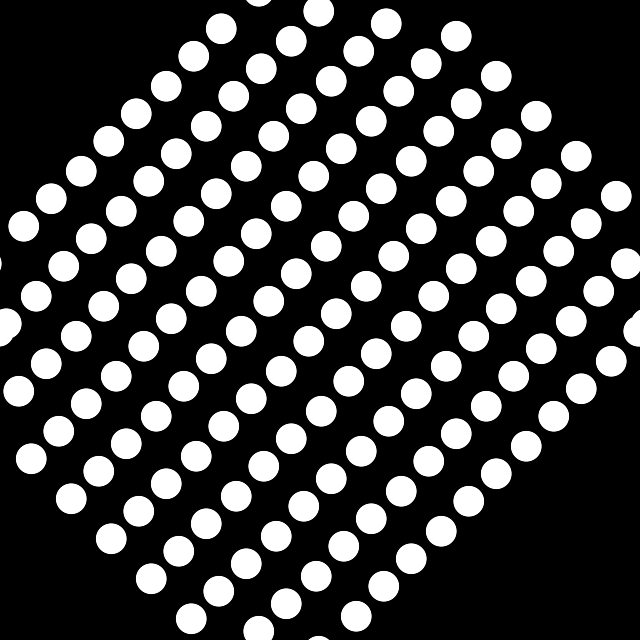
This pattern is drawn by a WebGL 2 fragment shader. Its source:

```glsl
#version 300 es
precision highp float;
// White dots on black: a rectangular lattice turned by 45 degrees.
// Dots centred outside the unit square are dropped; the others wrap
// around its borders. Centres snap to a fine grid before drawing.

#define GRID 256.0                    // snapping cells per canvas side
#define ROWS 10
#define DOTS_PER_ROW 16
#define FIRST_DOT vec2(-36.17, 119.53) // in grid cells
#define DOT_STEP 11.3137              // per axis, along a row
#define ROW_STEP 16.0                 // per axis, between rows
#define DOT_RADIUS 6.15               // in grid cells

uniform vec2 u_resolution;
out vec4 fragColor;

// Lattice position of a dot, in grid cells
vec2 latticePoint(int row, int dot_) {
    return FIRST_DOT
         + float(dot_) * DOT_STEP * vec2(1.0, 1.0)
         + float(row) * ROW_STEP * vec2(1.0, -1.0);
}

bool insideCanvas(vec2 cell) {
    return all(greaterThanEqual(cell, vec2(0.0)))
        && all(lessThanEqual(cell, vec2(GRID - 1.0)));
}

// Shortest distance on the unit torus
float wrappedDistance(vec2 a, vec2 b) {
    vec2 d = a - b;
    return length(d - floor(d + 0.5));
}

// Signed distance to the nearest dot, in canvas units
float dotField(vec2 uv) {
    float nearest = 1.0;
    for (int row = 0; row < ROWS; row++) {
        for (int i = 0; i < DOTS_PER_ROW; i++) {
            vec2 cell = latticePoint(row, i);
            if (!insideCanvas(cell)) continue;
            vec2 center = (floor(cell + 0.5) + 0.5) / GRID;
            nearest = min(nearest, wrappedDistance(uv, center));
        }
    }
    return nearest - DOT_RADIUS / GRID;
}

void main() {
    float side = min(u_resolution.x, u_resolution.y);
    vec2 uv = gl_FragCoord.xy / side;

    // One-pixel smooth edge
    float halfPixel = 0.5 / side;
    float ink = 1.0 - smoothstep(-halfPixel, halfPixel, dotField(uv));
    fragColor = vec4(vec3(ink), 1.0);
}
```
